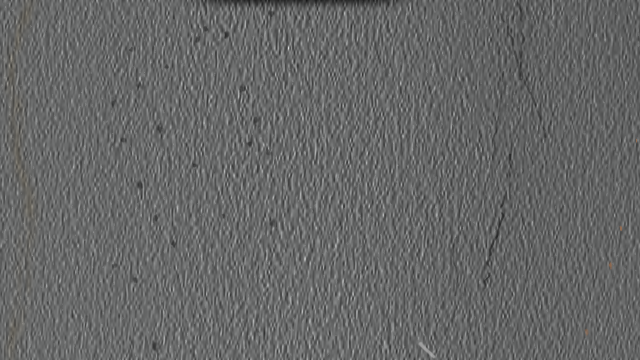
This texture is drawn by a Shadertoy shader. Its source:

```glsl
float hash(vec2 p) {
    return fract(sin(dot(p, vec2(127.1, 311.7))) * 43758.5453);
}

float noise(vec2 p) {
    vec2 cell = floor(p), f = fract(p);
    f = f * f * (3.0 - 2.0 * f);
    float low = mix(hash(cell), hash(cell + vec2(1, 0)), f.x);
    float high = mix(hash(cell + vec2(0, 1)), hash(cell + vec2(1, 1)), f.x);
    return mix(low, high, f.y);
}

// Side-lit height difference of short upright grains
float relief(vec2 p, vec2 frequency) {
    float warp = 0.004 * noise(p * vec2(45.0, 34.0));
    vec2 q = vec2(p.x - 0.03 * p.y + warp, p.y) * frequency;
    return noise(q) - noise(q + vec2(1.05, 0.0));
}

// Irregular blobs: one jittered candidate per cell, kept with a given chance
float blobs(vec2 p, float size, vec2 radius, float chance, float seed) {
    vec2 home = floor(p / size);
    float cover = 0.0;
    for (int y = -1; y <= 1; y++)
    for (int x = -1; x <= 1; x++) {
        vec2 cell = home + vec2(x, y);
        vec2 jitter = vec2(hash(cell + seed), hash(cell + seed + 19.3));
        vec2 d = (p - (cell + jitter) * size) / radius;
        float scale = mix(0.5, 1.1, hash(cell + seed + 41.7));
        float ragged = length(d) + 0.8 * (noise(d * 1.7 + cell * 7.0) - 0.5);
        float kept = step(hash(cell + seed + 73.1), chance);
        cover = max(cover, kept * (1.0 - smoothstep(0.2, 1.3, ragged / scale)));
    }
    return cover;
}

// Wandering, broken hairline between two points
float crack(vec2 p, vec2 a, vec2 b, float width) {
    p.x += 0.022 * (noise(p.yy * vec2(14.0, 3.0)) - 0.5);
    p.x += 0.010 * (noise(p.yy * vec2(55.0, 9.0)) - 0.5);
    vec2 along = b - a;
    float t = clamp(dot(p - a, along) / dot(along, along), 0.0, 1.0);
    float line = 1.0 - smoothstep(0.2 * width, width, length(p - a - along * t));
    return line * smoothstep(0.1, 0.5, noise(p * vec2(40.0, 60.0)));
}

// Broad wear: lighter left, darker right, faint upright bands
float wear(vec2 p) {
    float tone = 0.421 - 0.028 * smoothstep(0.95, 1.4, p.x) - 0.015 * p.y;
    return tone + 0.014 * (noise(p * vec2(9.0, 0.9)) - 0.5);
}

void mainImage(out vec4 fragColor, in vec2 fragCoord) {
    vec2 p = fragCoord / iResolution.y;
    const vec3 coolTint = vec3(0.99, 1.0, 1.0);
    const vec3 rustTint = vec3(1.04, 0.99, 0.90);
    const vec3 leafOrange = vec3(0.62, 0.43, 0.30);
    const vec3 paleChip = vec3(0.68);

    // Grain, strongest along the middle, uneven from clump to clump
    float contrast = mix(0.72, 1.12, exp(-pow((p.x - 0.85) / 0.6, 2.0)));
    contrast *= mix(0.7, 1.3, noise(p * vec2(75.0, 40.0)));
    float grain = 0.215 * relief(p, vec2(215.0, 82.0))
                + 0.06 * relief(p + 3.7, vec2(140.0, 60.0));
    grain *= contrast;
    float tone = wear(p) + grain + 0.7 * grain * grain;

    // Bright stone flecks
    tone += 0.08 * blobs(p, 0.018, vec2(0.003, 0.006), 0.22, 5.0);

    // Dark pits, mostly left of centre
    float pitZone = smoothstep(0.1, 0.4, p.x) * (1.0 - smoothstep(0.75, 1.05, p.x));
    float pits = blobs(p, 0.065, vec2(0.009, 0.013), 0.14, 11.0);
    tone *= 1.0 - 0.42 * pits * pitZone;

    // Cracks on the right
    float cracks = crack(p, vec2(1.34, 0.20), vec2(1.40, 0.40), 0.005);
    cracks = max(cracks, crack(p, vec2(1.40, 0.40), vec2(1.41, 0.57), 0.005));
    cracks = max(cracks, 0.8 * crack(p, vec2(1.447, 0.78), vec2(1.447, 1.0), 0.005));
    cracks = max(cracks, 0.6 * crack(p, vec2(1.515, 0.62), vec2(1.39, 0.96), 0.005));
    cracks = max(cracks, 0.5 * crack(p, vec2(1.36, 0.55), vec2(1.40, 0.80), 0.004));
    cracks = max(cracks, 0.5 * crack(p, vec2(1.262, 0.18), vec2(1.27, 0.34), 0.004));
    tone *= 1.0 - 0.45 * cracks;

    // Shadow hanging from the top edge
    float span = 1.0 - smoothstep(0.16, 0.36, abs(p.x - 0.835));
    float shadow = span * smoothstep(0.97, 1.01, p.y);
    tone *= 1.0 - 0.68 * shadow;

    vec3 color = tone * coolTint;

    // Faint rusty seam near the left edge
    float seam = exp(-pow((p.x - 0.03 - 0.06 * noise(p.yy * 5.0)) / 0.02, 2.0));
    color *= mix(vec3(1.0), rustTint * 0.94, seam * noise(p * vec2(60.0, 24.0)));

    // Small orange leaves at the right and one pale chip below
    float leaves = blobs(p, 0.06, vec2(0.005, 0.009), 0.09, 29.0);
    color = mix(color, leafOrange, 0.8 * leaves * smoothstep(1.58, 1.66, p.x));
    float chip = crack(p, vec2(1.16, 0.045), vec2(1.19, 0.01), 0.008);
    color = mix(color, paleChip, 0.8 * chip);

    fragColor = vec4(clamp(color, 0.0, 1.0), 1.0);
}
```
